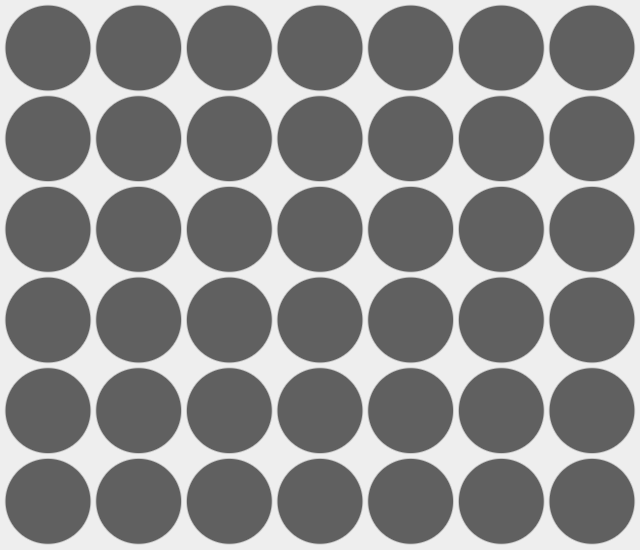
This pattern is drawn by a Shadertoy shader. Its source:

```glsl
// Seven by six grid of flat grey discs with thin pale rims on a light ground.

// Antialiased coverage of the inside of a signed distance
float coverage(float signedDistance, float pixel) {
    return clamp(0.5 - signedDistance / pixel, 0.0, 1.0);
}

void mainImage(out vec4 fragColor, in vec2 fragCoord) {
    // Canvas width is one unit, measured from the top left corner
    float pixel = 1.0 / iResolution.x;
    vec2 position = vec2(fragCoord.x, iResolution.y - fragCoord.y) * pixel;

    // Nearest disc centre, limited to the rows and columns of the grid
    float pitch = 0.14166;
    vec2 firstCentre = vec2(0.075);
    vec2 cell = clamp(round((position - firstCentre) / pitch), vec2(0.0), vec2(6.0, 5.0));
    float radius = length(position - firstCentre - cell * pitch);

    // Ground, then rim, then disc
    vec3 colour = vec3(0.933);
    colour = mix(colour, vec3(0.78), coverage(radius - 0.0676, pixel));
    colour = mix(colour, vec3(0.376), coverage(radius - 0.0662, pixel));

    fragColor = vec4(colour, 1.0);
}
```
